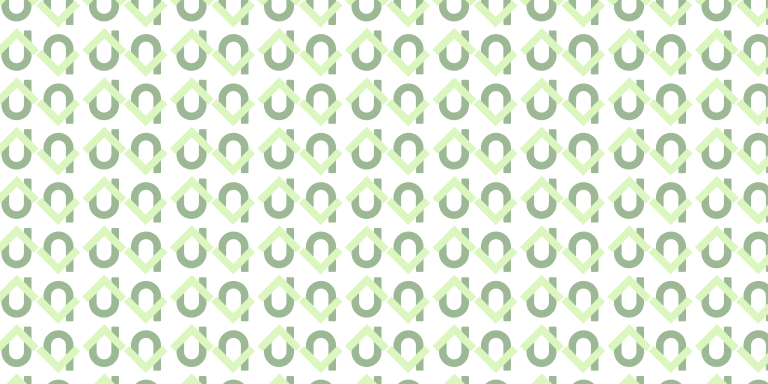
A Shadertoy shader for this pattern:

```glsl
// Staggered rows of pale green chevron pairs over sage hook shapes on white.

const float CANVAS_HEIGHT = 5.76;            // design units down the canvas
const vec2 TILE = vec2(1.3125, 0.7405);      // repeat size
const vec2 TILE_CENTER = vec2(4.50, 2.752);  // middle of one repeat

const vec3 WHITE = vec3(1.0);
const vec3 LIME = vec3(0.86, 0.97, 0.75);
const vec3 SAGE = vec3(0.61, 0.72, 0.58);

float boxDistance(vec2 p, vec2 halfSize) {
    vec2 d = abs(p) - halfSize;
    return length(max(d, 0.0)) + min(max(d.x, d.y), 0.0);
}

// Right-angled chevron with its outer tip at the origin, pointing up.
float chevronDistance(vec2 p, float armLength, float armWidth) {
    float x = abs(p.x);
    vec2 alongAcross = vec2(x - p.y, -x - p.y) * inversesqrt(2.0);
    vec2 halfSize = 0.5 * vec2(armLength, armWidth);
    return boxDistance(alongAcross - halfSize, halfSize);
}

// U-shaped stroke with a short left arm, a tall right arm and soft ends.
float hookDistance(vec2 p, float radius, float halfWidth, vec2 armTops) {
    float corner = 0.018;
    float bend = abs(length(vec2(p.x, min(p.y, 0.0))) - radius) - halfWidth;
    float armTop = p.x < 0.0 ? armTops.x : armTops.y;
    vec2 d = vec2(bend, p.y - armTop) + corner;
    return length(max(d, 0.0)) + min(max(d.x, d.y), 0.0) - corner;
}

float coverage(float dist, float pixel) {
    return clamp(0.5 - dist / pixel, 0.0, 1.0);
}

void mainImage(out vec4 fragColor, in vec2 fragCoord) {
    float pixel = CANVAS_HEIGHT / iResolution.y;
    vec2 p = fragCoord * pixel - TILE_CENTER;
    p = (fract(p / TILE + 0.5) - 0.5) * TILE;

    // Upright hook on the left, flipped hook on the right
    vec2 hookCenter = vec2(0.315, -0.05);
    vec2 armTops = vec2(0.15, 0.38);
    float leftHook = hookDistance(vec2(p.x + hookCenter.x, p.y - hookCenter.y),
                                  0.168, 0.057, armTops);
    float rightHook = hookDistance(vec2(p.x - hookCenter.x, -p.y - hookCenter.y),
                                   0.168, 0.057, armTops);

    // Chevron pair, related by a half turn, with a thin seam between
    vec2 tip = vec2(-0.31, 0.368);
    float peak = chevronDistance(p - tip, 0.465, 0.113);
    float valley = chevronDistance(-p - tip, 0.465, 0.113);

    vec3 color = mix(WHITE, SAGE, coverage(min(leftHook, rightHook), pixel));
    color = mix(color, LIME, coverage(min(peak, valley), pixel));
    fragColor = vec4(color, 1.0);
}
```
